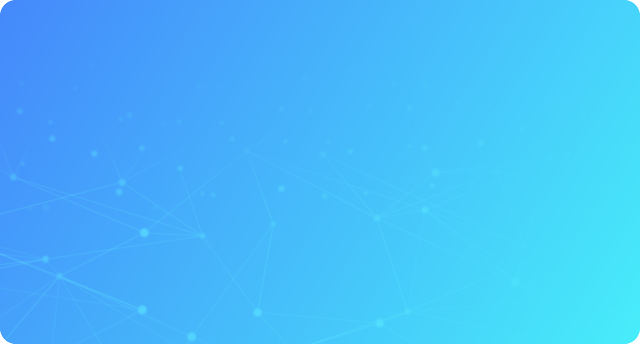
Reproduce this background procedurally as a WebGL 2 fragment shader.

```glsl
#version 300 es
precision highp float;
// A blue to cyan gradient card with rounded corners, overlaid by a faint network.
// Nodes sit on jittered grids: a wide one joined by random links, and a fine
// one of soft distant dots. Both fade towards the top and the right edge.

uniform vec2 u_resolution;
out vec4 outColor;

const vec3 PAGE = vec3(1.0);
const vec3 BASE_BLUE = vec3(0.27, 0.535, 0.985);
const vec3 SHIFT_RIGHT = vec3(0.01, 0.295, -0.002);  // added from left to right
const vec3 SHIFT_DOWN = vec3(0.0, 0.10, -0.003);     // added from top to bottom
const vec3 GLOW = vec3(0.36, 0.93, 1.0);
const float CORNER = 0.046;
const float NEAR_CELL = 0.225;
const float FAR_CELL = 0.122;
const float LINK_CHANCE = 0.42;
const float LINK_WIDTH = 0.0018;
const float LINK_ALPHA = 0.23;
const float NODE_ALPHA = 0.60;
const float FAR_ALPHA = 0.42;

float hash(vec2 p) {
    vec3 q = fract(p.xyx * vec3(0.1031, 0.1030, 0.0973) + 0.17);
    q += dot(q, q.yzx + 33.33);
    return fract((q.x + q.y) * q.z);
}

// Jittered position of the node in a grid cell
vec2 nodeAt(vec2 cell, float size) {
    vec2 jitter = vec2(hash(cell + 17.3), hash(cell + 71.9));
    return (cell + 0.08 + 0.84 * jitter) * size;
}

float segmentDistance(vec2 p, vec2 a, vec2 b) {
    vec2 ab = b - a;
    float t = clamp(dot(p - a, ab) / dot(ab, ab), 0.0, 1.0);
    return length(p - a - ab * t);
}

float roundedBox(vec2 p, vec2 halfSize, float radius) {
    vec2 q = abs(p) - halfSize + radius;
    return length(max(q, 0.0)) + min(max(q.x, q.y), 0.0) - radius;
}

float softDisc(float dist, float radius, float blur) {
    return 1.0 - smoothstep(radius - blur, radius + blur, dist);
}

// Random links from each cell to the cells beside and above it
float links(vec2 p, float pixel) {
    vec2 home = floor(p / NEAR_CELL);
    float width = max(LINK_WIDTH, 0.5 * pixel);
    float sum = 0.0;
    for (int y = -1; y <= 0; y++)
    for (int x = -2; x <= 2; x++) {
        vec2 cell = home + vec2(x, y);
        vec2 start = nodeAt(cell, NEAR_CELL);
        for (int j = 0; j <= 1; j++)
        for (int i = -2; i <= 2; i++) {
            if (j == 0 && i <= 0) continue;
            vec2 other = cell + vec2(i, j);
            float chance = hash(cell * 3.7 + other * 9.1 + 5.0);
            if (chance > LINK_CHANCE) continue;
            float d = segmentDistance(p, start, nodeAt(other, NEAR_CELL));
            float strength = 0.45 + 0.55 * hash(other + cell * 5.3);
            sum += strength * softDisc(d, width, pixel);
        }
    }
    return min(sum, 1.5);
}

// Node dots that shrink and blur with height
float dots(vec2 p, float size, float radius, float blur) {
    vec2 home = floor(p / size);
    float sum = 0.0;
    for (int y = -1; y <= 1; y++)
    for (int x = -1; x <= 1; x++) {
        vec2 cell = home + vec2(x, y);
        vec2 node = nodeAt(cell, size);
        float variation = 0.5 + 0.5 * hash(cell + 43.7);
        float r = radius * variation * mix(1.15, 0.75, clamp(node.y, 0.0, 1.0));
        sum += variation * softDisc(length(p - node), r, blur);
    }
    return min(sum, 1.0);
}

void main() {
    vec2 uv = gl_FragCoord.xy / u_resolution;
    vec2 p = gl_FragCoord.xy / u_resolution.y;
    float aspect = u_resolution.x / u_resolution.y;
    float pixel = 1.0 / u_resolution.y;

    // Diagonal gradient
    vec3 color = BASE_BLUE + SHIFT_RIGHT * uv.x + SHIFT_DOWN * (1.0 - uv.y);

    // Network, strongest at the lower left and centre
    float rightFade = 1.0 - 0.85 * smoothstep(0.62, 0.96, uv.x);
    float nearFade = 1.0 - smoothstep(0.38, 0.68, uv.y);
    float farFade = smoothstep(0.36, 0.46, uv.y) * (1.0 - smoothstep(0.5, 0.88, uv.y));
    float glow = LINK_ALPHA * nearFade * links(p, pixel);
    glow = max(glow, NODE_ALPHA * nearFade * dots(p, NEAR_CELL, 0.0125, 0.003 + pixel));
    glow = max(glow, FAR_ALPHA * farFade * dots(p, FAR_CELL, 0.0095, 0.004 + pixel));
    color = mix(color, GLOW, glow * rightFade);

    // Rounded card on the page
    vec2 halfSize = 0.5 * vec2(aspect, 1.0);
    float edge = roundedBox(p - halfSize, halfSize, CORNER);
    color = mix(color, PAGE, smoothstep(-0.5 * pixel, 0.5 * pixel, edge));
    outColor = vec4(color, 1.0);
}
```
